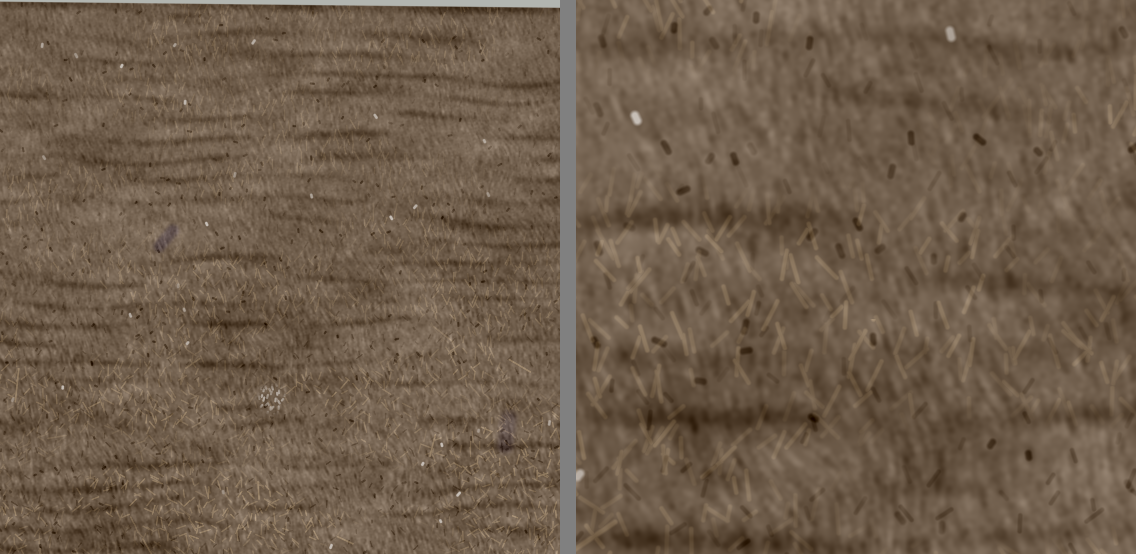
Left: the whole. Right: its middle third, enlarged.
Write a WebGL 1 fragment shader that draws this texture.

```glsl
precision highp float;
uniform vec2 u_resolution;

const float TAU = 6.2832;
const float FURROWS = 27.0;
const vec3 SOIL = vec3(0.45, 0.38, 0.31);
const vec3 STRAW = vec3(0.15, 0.135, 0.10);
const vec3 CHALK = vec3(0.78, 0.75, 0.72);
const vec3 RIM = vec3(0.70, 0.71, 0.69);

vec3 hash3(vec2 cell) {
  vec3 q = vec3(dot(cell, vec2(127.1, 311.7)),
                dot(cell, vec2(269.5, 183.3)),
                dot(cell, vec2(419.2, 371.9)));
  return fract(sin(q) * 43758.5);
}

// Cellular noise: soft bumps of random sign, one per cell
float cellNoise(vec2 p, float seed) {
  vec2 id = floor(p);
  float sum = 0.0;
  for (int j = -1; j <= 1; j++) {
    for (int i = -1; i <= 1; i++) {
      vec2 cell = id + vec2(float(i), float(j));
      vec3 h = hash3(cell + seed);
      vec2 d = p - cell - h.xy;
      float w = max(0.0, 1.0 - dot(d, d));
      sum += w * w * w * (2.0 * h.z - 1.0);
    }
  }
  return sum;
}

float capsule(vec2 p, vec2 halfAxis) {
  float t = clamp(dot(p, halfAxis) / dot(halfAxis, halfAxis), -1.0, 1.0);
  return length(p - halfAxis * t);
}

// Scattered strokes; size = half length and half width, spread = tilt off vertical
float strands(vec2 p, float cells, float share, float spread, vec2 size, float seed) {
  vec2 id = floor(p * cells);
  float cover = 0.0;
  for (int j = -1; j <= 1; j++) {
    for (int i = -1; i <= 1; i++) {
      vec2 cell = id + vec2(float(i), float(j));
      vec3 h = hash3(cell + seed);
      vec3 k = hash3(cell + seed + 57.3);
      float angle = spread * (2.0 * k.x - 1.0);
      vec2 axis = vec2(sin(angle), cos(angle)) * size.x * (0.4 + 0.6 * k.y);
      float d = capsule(p - (cell + h.xy) / cells, axis);
      float mask = 1.0 - smoothstep(size.y * 0.4, size.y * 1.6, d);
      cover = max(cover, mask * step(h.z, share) * (0.4 + 0.6 * k.z));
    }
  }
  return cover;
}

// Dark broken bands between wavy rows
float furrows(vec2 p) {
  float wave = 0.5 * sin(p.x * 9.0 + p.y * 14.0) + 0.4 * sin(p.x * 23.0 - p.y * 31.0);
  wave += 2.2 * cellNoise(p * vec2(5.0, 9.0), 3.0);
  float band = pow(0.5 + 0.5 * sin(TAU * FURROWS * p.y + wave), 3.0);
  return band * smoothstep(-0.3, 0.5, cellNoise(p * vec2(7.0, 27.0), 11.0));
}

float smudge(vec2 p, vec2 center, vec2 halfAxis, float radius) {
  return 1.0 - smoothstep(radius * 0.3, radius, capsule(p - center, halfAxis));
}

void main() {
  vec2 p = gl_FragCoord.xy / u_resolution.y;
  float nearness = 1.0 - smoothstep(0.1, 0.75, p.y);

  // Soil tone: blotches, streaks, furrows and upright fibre grain
  float lean = 0.012 * cellNoise(p * 14.0, 5.0);
  float tone = -0.004 + 0.035 * cellNoise(p * vec2(4.0, 6.0), 21.0);
  tone += 0.05 * cellNoise(p * vec2(13.0, 44.0), 23.0);
  tone -= 0.10 * furrows(p);
  vec2 fibre = vec2(p.x + lean + 0.25 * p.y, p.y);
  tone += mix(0.06, 0.085, nearness) * cellNoise(fibre * vec2(190.0, 85.0), 31.0);
  tone += 0.035 * cellNoise(p * 240.0, 37.0);

  // Straw lies in patches, looser and denser toward the bottom
  float patches = smoothstep(-0.35, 0.55, cellNoise(p * vec2(7.0, 14.0), 41.0) + 0.3 * nearness);
  float spread = mix(0.55, 1.3, nearness);
  float straw = 0.0;
  for (int i = 0; i < 3; i++) {
    float layer = float(i);
    straw = max(straw, strands(p, 46.0 + 9.0 * layer, 0.45, spread,
                               vec2(0.010, 0.0013), 60.0 + 17.0 * layer));
  }
  straw *= patches * mix(0.6, 1.0, nearness);
  straw = max(straw, strands(p, 11.0, 0.04 + 0.2 * nearness, 1.5, vec2(0.032, 0.0015), 131.0));

  // Dark crumbs and shadows
  tone -= 0.17 * strands(p, 56.0, 0.13, 1.5, vec2(0.003, 0.0019), 151.0);
  tone -= 0.11 * strands(p, 64.0, 0.25, spread, vec2(0.006, 0.0013), 171.0) * (0.4 + 0.6 * nearness);
  float stain = smudge(p, vec2(0.30, 0.57), vec2(0.012, 0.014), 0.016);
  stain = max(stain, 0.7 * smudge(p, vec2(0.915, 0.22), vec2(0.003, 0.024), 0.022));

  vec3 color = SOIL + tone + STRAW * straw;
  color -= stain * vec3(0.12, 0.11, 0.05);

  // Chalky flecks, sparse everywhere and gathered in one heap
  float fleck = strands(p, 26.0, 0.06, 0.8, vec2(0.003, 0.0024), 191.0);
  float heap = 1.0 - smoothstep(0.012, 0.034, length(p - vec2(0.49, 0.28)));
  fleck = max(fleck, heap * strands(p, 120.0, 0.6, 0.8, vec2(0.003, 0.002), 211.0));
  color = mix(color, CHALK, fleck);

  // Pale rim above a shaded top edge
  float rimGap = 0.997 - 0.011 * p.x - p.y;
  float shade = 1.0 - smoothstep(0.002, 0.018, rimGap);
  color -= 0.16 * shade * (0.6 + 0.6 * cellNoise(p * vec2(9.0, 2.0), 47.0));
  color = mix(RIM, color, smoothstep(-0.0015, 0.0015, rimGap));

  gl_FragColor = vec4(clamp(color, 0.0, 1.0), 1.0);
}
```
